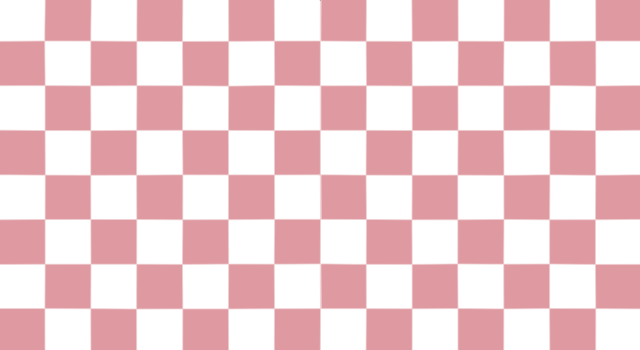
A Shadertoy shader for this pattern:

```glsl
// Pink and white checkerboard with pale, slightly uneven seams between the squares.
#define CELL vec2(0.1311, 0.1274)   // square size, in canvas heights
#define CENTRE_SHIFT 0.001          // grid offset to the right
#define WOBBLE 0.0007               // unevenness of the edges
#define SOFTNESS 0.0032             // blur of the edges
#define SEAM_WIDTH 0.0026           // pale line along every edge
#define SEAM_STRENGTH 0.75
#define JOIN_GAP 0.0024             // white sliver beside the middle seam
#define DOT_RADIUS 0.0032
#define PINK vec3(0.87, 0.60, 0.63)
#define PALE vec3(0.94, 0.81, 0.82)
#define WHITE vec3(1.0)
#define SPECK vec3(0.55, 0.50, 0.50)

float hash(vec2 p) {
    p = fract(p * vec2(0.1031, 0.1137));
    p += dot(p, p.yx + 33.33);
    return fract((p.x + p.y) * p.x * 43.7);
}

// Smooth noise in -1..1 along one edge, chosen by its index
float edgeNoise(float along, float edge) {
    float i = floor(along);
    float t = smoothstep(0.0, 1.0, along - i);
    return 2.0 * mix(hash(vec2(i, edge) + 50.0), hash(vec2(i + 1.0, edge) + 50.0), t) - 1.0;
}

// Antialiased coverage of the region where dist > 0
float coverage(float dist, float soft) {
    return clamp(dist / soft + 0.5, 0.0, 1.0);
}

// Antialiased line; the wider filter conserves its total weight
float seamLine(float dist, float soft) {
    float halfWidth = 0.5 * SEAM_WIDTH;
    return coverage(halfWidth - dist, soft) - coverage(-halfWidth - dist, soft);
}

void mainImage(out vec4 fragColor, in vec2 fragCoord) {
    vec2 p = (fragCoord - 0.5 * iResolution.xy) / iResolution.y;
    p.x -= CENTRE_SHIFT;
    float soft = max(SOFTNESS, 1.0 / iResolution.y);

    // Bend each grid edge a little
    vec2 grid = p / CELL;
    vec2 edge = round(grid);
    vec2 bend = vec2(edgeNoise(grid.y, edge.x), edgeNoise(grid.x, edge.y + 20.0));
    vec2 q = p + WOBBLE * bend;

    // Checker: the sign of each edge distance sets the side
    vec2 id = floor(q / CELL);
    vec2 fromEdge = q - edge * CELL;
    vec2 side = 2.0 * vec2(coverage(fromEdge.x, soft), coverage(fromEdge.y, soft)) - 1.0;
    float parity = 1.0 - 2.0 * mod(edge.x + edge.y, 2.0);
    float pink = 0.5 - 0.5 * parity * side.x * side.y;

    // White sliver where pink squares meet the middle seam from the right
    float sliver = coverage(q.x, soft) * coverage(JOIN_GAP - q.x, soft);
    pink *= 1.0 - sliver * mod(id.y, 2.0);
    vec3 color = mix(WHITE, PINK, pink);

    // Pale seams
    float seam = max(seamLine(abs(fromEdge.x), soft), seamLine(abs(fromEdge.y), soft));
    color = mix(color, PALE, SEAM_STRENGTH * seam);

    // Blot at the centre and a speck at the top of the middle seam
    color = mix(color, PALE, coverage(DOT_RADIUS - length(p), soft));
    float speck = coverage(0.5 * DOT_RADIUS - length(p - vec2(0.0, 0.5)), soft);
    color = mix(color, SPECK, speck);

    fragColor = vec4(color, 1.0);
}
```
